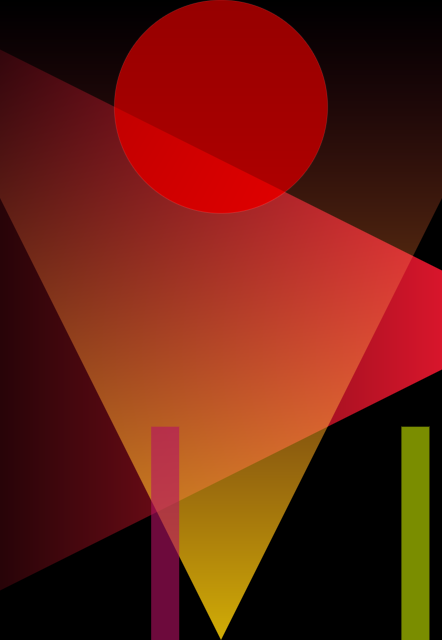
Give the GLSL for this background, as a Shadertoy shader.

```glsl
// Two glowing wedges, a red disc and two translucent bars on black.

const vec3 WEDGE_RED  = vec3(1.00, 0.10, 0.20);
const vec3 BAR_PINK   = vec3(0.71, 0.065, 0.39);
const vec3 BAR_GREEN  = vec3(0.80, 0.92, 0.00);
const float DISC_GLOW = 0.59;
const float BAR_ALPHA = 0.60;

// Smooth coverage of a signed distance, one pixel wide.
float coverage(float dist, float pixel) {
    return clamp(0.5 - dist / pixel, 0.0, 1.0);
}

vec3 screenBlend(vec3 base, vec3 light) {
    return 1.0 - (1.0 - base) * (1.0 - light);
}

// Wedge with its tip at the origin, opening along +y; half width is y / 2.
float wedgeDistance(vec2 p) {
    return (abs(p.x) - 0.5 * p.y) / length(vec2(1.0, 0.5));
}

float boxDistance(vec2 p, vec2 halfSize) {
    vec2 d = abs(p) - halfSize;
    return length(max(d, 0.0)) + min(max(d.x, d.y), 0.0);
}

// Yellow at the tip, through brown, to black at the far end.
vec3 amberRamp(float height) {
    float fade = clamp(1.0 - height, 0.0, 1.0);
    vec3 ramp = vec3(0.82, 0.68, 0.02) * pow(vec3(fade), vec3(1.08, 1.7, 1.0));
    ramp.b += 0.2 * height * fade;
    return ramp;
}

void mainImage(out vec4 fragColor, in vec2 fragCoord) {
    // Centred coordinates: y runs from -0.5 to 0.5.
    vec2 p = (fragCoord - 0.5 * iResolution.xy) / iResolution.y;
    float pixel = 1.0 / iResolution.y;
    vec3 color = vec3(0.0);

    // Red wedge pointing right
    float redMask = coverage(wedgeDistance(vec2(p.y, 0.5 - p.x)), pixel);
    color = screenBlend(color, WEDGE_RED * clamp(p.x + 0.5, 0.0, 1.0) * redMask);

    // Amber wedge pointing down
    float amberMask = coverage(wedgeDistance(vec2(p.x, p.y + 0.5)), pixel);
    color = screenBlend(color, amberRamp(p.y + 0.5) * amberMask);

    // Disc: brightens red, removes green and blue, with a faint rim
    float discDist = length(p - vec2(0.0, 1.0 / 3.0)) - 1.0 / 6.0;
    vec3 discColor = vec3(screenBlend(color, vec3(DISC_GLOW, 0.0, 0.0)).r, 0.0, 0.0);
    color = mix(color, discColor, coverage(discDist, pixel));
    color += vec3(0.07) * coverage(abs(discDist) - 0.0008, pixel);

    // Bars standing on the lower edge
    for (int i = 0; i < 2; i++) {
        float k = float(i);
        vec2 center = vec2(-0.0872 + 0.391 * k, -0.4167);
        float barMask = coverage(boxDistance(p - center, vec2(0.0219, 0.25)), pixel);
        color = mix(color, mix(BAR_PINK, BAR_GREEN, k), BAR_ALPHA * barMask);
    }

    fragColor = vec4(color, 1.0);
}
```
